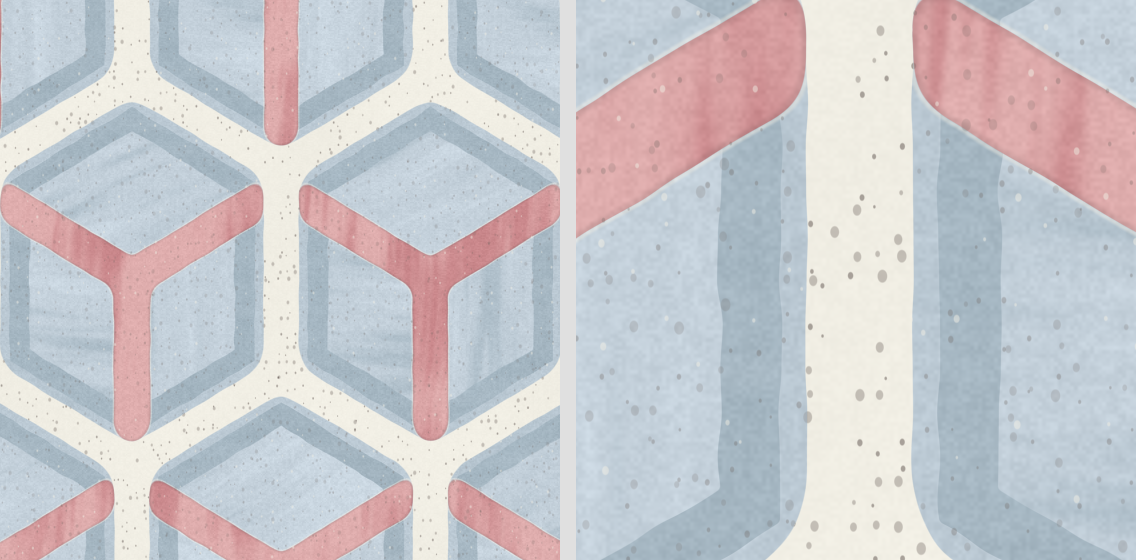
Left, the full canvas; right, a detail of the centre.
Reproduce this pattern procedurally as a WebGL 1 fragment shader.

```glsl
precision highp float;
uniform vec2 u_resolution;

#define PITCH vec2(0.533, 0.527)
#define FIRST_CENTER vec2(0.2357, 0.5156)
#define HALF_WIDTH 0.235
#define APEX 0.312
#define SLOPE 0.61
#define ARM_HALF 0.031
#define JUNCTION vec2(0.0, -0.013)
#define CREAM vec3(0.945, 0.935, 0.895)
#define BLUE_LIGHT vec3(0.765, 0.815, 0.855)
#define BLUE_DARK vec3(0.635, 0.705, 0.75)
#define PINK_LIGHT vec3(0.875, 0.68, 0.68)
#define PINK_DARK vec3(0.79, 0.53, 0.545)

float hash(vec2 p) {
  return fract(sin(dot(p, vec2(127.1, 311.7))) * 43758.5453);
}

float noise(vec2 p) {
  vec2 i = floor(p), f = fract(p);
  f = f * f * (3.0 - 2.0 * f);
  return mix(mix(hash(i), hash(i + vec2(1.0, 0.0)), f.x),
             mix(hash(i + vec2(0.0, 1.0)), hash(i + 1.0), f.x), f.y);
}

float smoothMax(float a, float b, float k) {
  float h = max(k - abs(a - b), 0.0) / k;
  return max(a, b) + h * h * k * 0.25;
}

// Tall hexagon with upright sides; rounding softens its corners
float hexDistance(vec2 q, float rounding) {
  float x = sqrt(q.x * q.x + rounding * rounding * 0.2);
  float slanted = (abs(q.y) + SLOPE * x - APEX) / sqrt(1.0 + SLOPE * SLOPE);
  return smoothMax(abs(q.x) - HALF_WIDTH, slanted, rounding);
}

// Three arms meeting at the origin
float armDistance(vec2 v, float halfWidth) {
  float x = sqrt(v.x * v.x + 0.00006);
  float upper = abs(v.y - SLOPE * x) / sqrt(1.0 + SLOPE * SLOPE) - halfWidth;
  float lower = max(abs(v.x) - halfWidth, v.y);
  return -smoothMax(-upper, -lower, 0.018);
}

// Streaks of a dry brush drawn along an angle
float brush(vec2 p, float angle) {
  vec2 d = vec2(cos(angle), sin(angle));
  vec2 s = vec2(dot(p, d), dot(p, vec2(-d.y, d.x)));
  s.y += 0.012 * noise(s * 9.0);
  return 0.5 * noise(s * vec2(4.0, 19.0))
       + 0.3 * noise(s * vec2(6.0, 55.0) + 17.0)
       + 0.2 * noise(s * vec2(14.0, 130.0) + 41.0);
}

// Scattered chips, one at most per grid cell
float specks(vec2 p, float density, float chance, float pixel) {
  vec2 g = p * density;
  vec2 cell = floor(g);
  vec2 spot = 0.3 + 0.4 * vec2(hash(cell + 3.1), hash(cell + 8.7));
  float radius = mix(0.08, 0.22, hash(cell + 5.3));
  float d = length((fract(g) - spot) * vec2(1.0, 0.75)) - radius;
  float soft = pixel * density;
  return step(hash(cell), chance) * (1.0 - smoothstep(-soft, soft, d));
}

void main() {
  vec2 p = gl_FragCoord.xy / u_resolution.y;
  float pixel = 0.8 / u_resolution.y;

  // Staggered rows: keep the nearer of two interleaved grids
  vec2 period = PITCH * vec2(1.0, 2.0);
  vec2 a = p - FIRST_CENTER;
  vec2 b = a - PITCH * vec2(0.5, 1.0);
  vec2 idA = floor(a / period + 0.5), idB = floor(b / period + 0.5);
  a -= idA * period;
  b -= idB * period;
  bool useA = hexDistance(a, 0.03) < hexDistance(b, 0.03);
  vec2 q = useA ? a : b;
  vec2 id = useA ? idA : idB + 23.5;

  // Slightly uneven hand-cut edges
  float wobble = 0.002 * (noise(p * 38.0) - 0.5);
  float hex = hexDistance(q, 0.035) + wobble;
  float depth = -hexDistance(q, 0.002) + wobble * 2.0;
  vec2 v = q - JUNCTION;
  float halfWidth = ARM_HALF + 0.003 * (hash(id + 2.0) - 0.4);
  float arms = smoothMax(armDistance(v, halfWidth) + wobble, hex, 0.022);

  // Blue wash, with its own stroke direction on each face
  float face = v.y > SLOPE * abs(v.x) ? 0.0 : (v.x < 0.0 ? 1.0 : 2.0);
  float angle = face < 0.5 ? 0.5 : (face < 1.5 ? -0.1 : 1.5);
  angle += 0.2 * (hash(id + face) - 0.5);
  float wash = brush(q + 5.0 * hash(id + face + 1.7), angle);
  vec3 blue = mix(BLUE_LIGHT, BLUE_DARK, smoothstep(0.45, 0.95, wash) * 0.75);
  blue += 0.035 * smoothstep(0.45, 0.15, wash);

  // Pale rim and darker inset band
  float rim = 1.0 - smoothstep(0.014, 0.017, depth);
  float band = smoothstep(-pixel, pixel, 0.018 - abs(depth - 0.034));
  float fade = 0.75 + 0.25 * noise(p * vec2(9.0, 45.0));
  blue = mix(blue, mix(BLUE_LIGHT, BLUE_DARK, 0.35), rim * 0.7);
  blue = mix(blue, BLUE_DARK + 0.04 * (wash - 0.5), band * fade);

  // Pink arms with upright streaks and a worn outline
  float stain = brush(q + 7.0 * hash(id + 9.0), 1.5);
  stain = 0.75 * stain + 0.25 * noise(p * 14.0);
  vec3 pink = mix(PINK_LIGHT, PINK_DARK, smoothstep(0.35, 0.75, stain));
  pink *= 1.0 - 0.09 * smoothstep(-0.005, 0.0, arms);
  float seam = 1.0 - smoothstep(0.0, 0.0025, abs(arms - 0.001));
  blue = mix(blue, CREAM, 0.45 * seam);

  // Layers over the cream ground
  vec3 color = CREAM + 0.015 * (noise(p * 7.0) - 0.5);
  color = mix(color, blue, 1.0 - smoothstep(-pixel, pixel, hex));
  color = mix(color, pink, 1.0 - smoothstep(-pixel, pixel, arms));

  // Paper grain, dark chips and a few pale ones
  float painted = 1.0 - step(0.0, hex);
  float grain = noise(p * 420.0) + 0.6 * noise(p * 170.0) - 0.8;
  color += grain * mix(0.018, 0.045, painted);
  float chips = specks(p, 75.0, 0.15, pixel) * 0.35 + specks(p + 3.3, 130.0, 0.07, pixel) * 0.55;
  color = mix(color, vec3(0.42, 0.38, 0.36), chips * mix(1.0, 0.55, painted));
  color = mix(color, CREAM, 0.5 * painted * specks(p + 6.1, 110.0, 0.04, pixel));
  gl_FragColor = vec4(clamp(color, 0.0, 1.0), 1.0);
}
```
